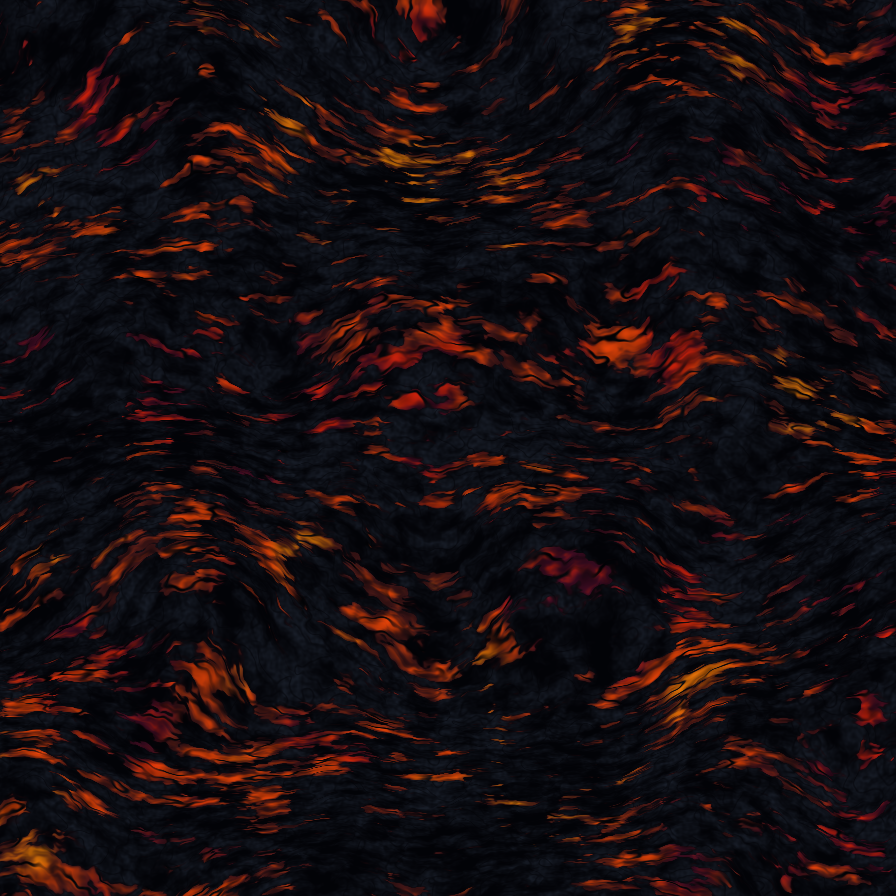
Give the GLSL for this texture, as a WebGL 1 fragment shader.

```glsl
precision highp float;

uniform vec2 u_resolution;

float hash(vec2 cell) {
  return fract(sin(dot(cell, vec2(127.1, 311.7))) * 43758.5453);
}

float cornerSlope(vec2 cell, vec2 offset) {
  float angle = 6.2832 * hash(cell);
  return dot(vec2(cos(angle), sin(angle)), offset);
}

// Signed gradient noise
float noise(vec2 p) {
  vec2 i = floor(p), f = p - i;
  vec2 w = f * f * f * (f * (f * 6.0 - 15.0) + 10.0);
  vec2 e = vec2(1.0, 0.0);
  float low = mix(cornerSlope(i, f), cornerSlope(i + e.xy, f - e.xy), w.x);
  float high = mix(cornerSlope(i + e.yx, f - e.yx), cornerSlope(i + 1.0, f - 1.0), w.x);
  return mix(low, high, w.y);
}

float fbm(vec2 p) {
  float sum = 0.0, amplitude = 0.55;
  for (int i = 0; i < 4; i++) {
    sum += amplitude * noise(p);
    p = mat2(0.995, 0.1, -0.1, 0.995) * p * 2.03 + 17.3;
    amplitude *= 0.56;
  }
  return sum;
}

// Bends the horizontal grain into slanted, ragged strands
vec2 flow(vec2 p) {
  vec2 q = p;
  q.y += 0.14 * noise(p * 3.7 + 4.7) + 0.022 * noise(p * 9.0 + 31.0);
  vec2 ragged = vec2(noise(p * 34.0 + 8.0), noise(p * 34.0 + 53.0));
  vec2 frayed = vec2(noise(p * 85.0 + 61.0), noise(p * 85.0 + 19.0));
  return q + vec2(0.012, 0.004) * ragged + vec2(0.005, 0.0025) * frayed;
}

// Cool charred ground with mottling, veins and fine grain
vec3 charredGround(vec2 p, vec2 q) {
  float mottle = 0.55 * fbm(p * 7.0 + 70.0) + 0.9 * fbm(q * vec2(26.0, 60.0) + 21.0);
  float grain = noise(p * 200.0) + 0.8 * noise(q * vec2(80.0, 190.0));
  vec2 curl = vec2(noise(p * 40.0 + 3.0), noise(p * 40.0 + 91.0));
  float vein = abs(noise(q * vec2(30.0, 62.0) + 1.2 * curl));
  float light = smoothstep(-0.32, 0.36, mottle) * (0.9 + 0.5 * grain);
  light *= mix(0.55, 1.0, smoothstep(0.0, 0.12, vein));
  return mix(vec3(0.008, 0.01, 0.026), vec3(0.075, 0.092, 0.128), light);
}

// Ember colour, from dull maroon to orange, with crimson and amber regions
vec3 emberColor(vec2 p, float heat) {
  float hue = noise(p * 4.5 + 12.0) + 0.6 * noise(p * 14.0 + 44.0);
  vec3 ember = mix(vec3(0.22, 0.075, 0.08), vec3(0.68, 0.2, 0.025), heat);
  ember *= mix(vec3(1.0), vec3(0.9, 0.5, 1.4), smoothstep(0.05, 0.35, hue));
  ember.g += 0.17 * heat * smoothstep(0.18, 0.45, -hue);
  return ember;
}

void main() {
  vec2 p = gl_FragCoord.xy / u_resolution;
  vec2 q = flow(p);

  // Short slivers, thickened in loose clusters
  float cluster = noise(p * vec2(6.0, 9.0) + 9.0) + 0.35 * noise(p * 2.6 + 63.0);
  float streak = fbm(q * vec2(15.0, 56.0)) + 0.36 * cluster;

  // Dark creases split the slivers, deeper in some places than others
  float crease = abs(noise(q * vec2(21.0, 88.0) + 37.0));
  float depth = smoothstep(-0.25, 0.15, noise(p * 24.0 + 77.0));
  float split = mix(1.0, smoothstep(0.02, 0.13, crease), 0.35 + 0.65 * depth);

  float glow = smoothstep(0.05, 0.17, streak);
  float edge = smoothstep(0.115, 0.165, streak) * split;
  float mottle = noise(q * vec2(55.0, 150.0) + 5.0) + 0.8 * noise(p * 60.0);
  float vigor = noise(p * 10.0 + 28.0);
  float heat = smoothstep(0.1, 0.47, streak + 0.14 * mottle + 0.2 * vigor);

  vec3 color = charredGround(p, q);
  color *= 1.0 - 0.45 * glow;
  color = mix(color, vec3(0.13, 0.035, 0.06), 0.55 * glow * split);
  color = mix(color, emberColor(p, heat) * (1.0 + 0.4 * mottle), edge);
  gl_FragColor = vec4(clamp(color, 0.0, 1.0), 1.0);
}
```
